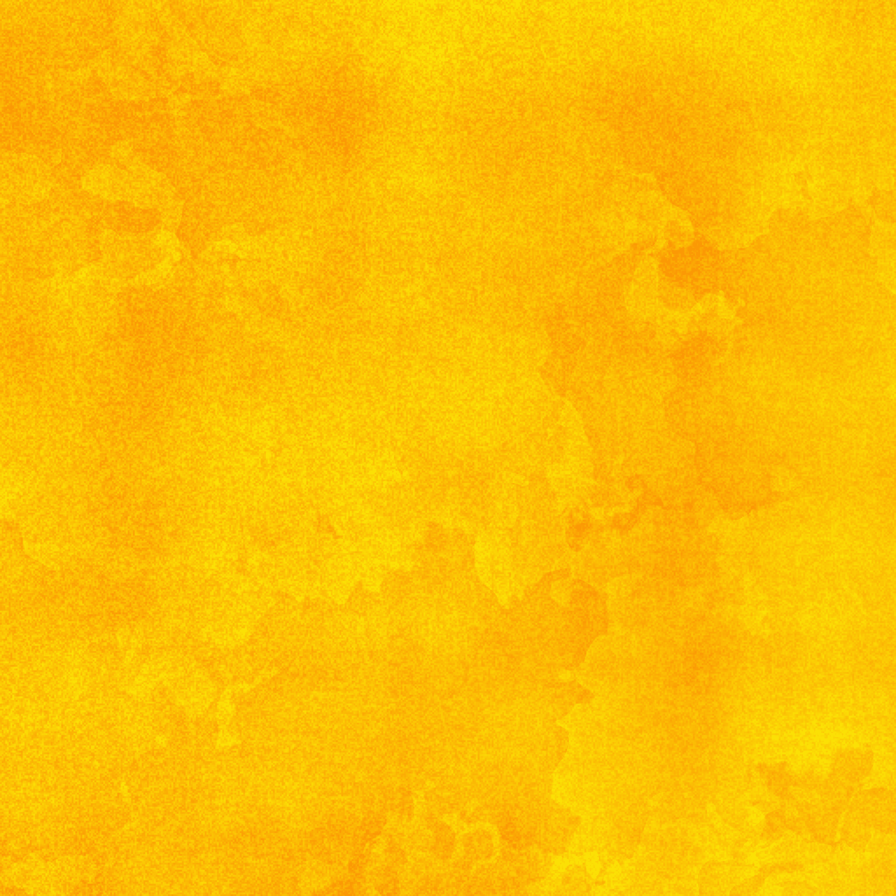
Reproduce this texture procedurally as a WebGL 2 fragment shader.

```glsl
#version 300 es
precision highp float;

uniform vec2 u_resolution;
out vec4 fragColor;

// Integer hash of a lattice point, 0..1
float hash(vec2 cell, uint seed) {
    uvec2 q = uvec2(ivec2(cell) + 4096);
    uint h = q.x * 1597334677u ^ q.y * 3812015801u ^ seed * 2654435769u;
    h = (h ^ (h >> 16)) * 2146121005u;
    h = (h ^ (h >> 15)) * 2221713035u;
    return float((h ^ (h >> 16)) >> 8) / 16777216.0;
}

// Smooth value noise, 0..1
float noise(vec2 p, uint seed) {
    vec2 cell = floor(p);
    vec2 t = fract(p);
    t = t * t * (3.0 - 2.0 * t);
    float low = mix(hash(cell, seed), hash(cell + vec2(1, 0), seed), t.x);
    float high = mix(hash(cell + vec2(0, 1), seed), hash(cell + vec2(1, 1), seed), t.x);
    return mix(low, high, t.y);
}

float fbm(vec2 p, int octaves, uint seed) {
    float sum = 0.0;
    float total = 0.0;
    float amplitude = 0.5;
    for (int i = 0; i < octaves; i++) {
        sum += amplitude * noise(p, seed + uint(i));
        total += amplitude;
        amplitude *= 0.55;
        p = p * 2.03 + vec2(3.7, 1.9);
    }
    return sum / total;
}

// Ragged stain border: bright inside, dark outside, fading away from the edge
float stain(vec2 uv, float scale, float level, uint seed) {
    vec2 warp = vec2(fbm(uv * 12.0, 3, seed + 20u), fbm(uv * 12.0, 3, seed + 30u)) - 0.5;
    float d = fbm(uv * scale + warp * 0.6, 6, seed) - level;
    float side = 2.0 * smoothstep(-0.012, 0.012, d) - 1.0;
    float presence = noise(uv * 3.2 + 0.4, seed + 40u) + 0.35 * (0.45 - uv.y);
    return side * exp(-9.0 * abs(d)) * smoothstep(0.35, 0.75, presence);
}

// Soft wash bands along both axes
float bands(vec2 uv) {
    float column = fbm(vec2(uv.x * 8.0, uv.y * 1.2), 3, 50u);
    float row = fbm(vec2(uv.x * 1.2, uv.y * 8.0), 3, 60u);
    return column + row - 1.0;
}

// Faint woven threads
float threads(vec2 uv) {
    float warp = noise(uv * vec2(256.0, 24.0), 70u);
    float weft = noise(uv * vec2(24.0, 256.0), 71u);
    return warp + weft - 1.0;
}

// Fine speckle with a slightly coarser companion
float grain(vec2 uv) {
    float fine = noise(uv * 512.0 + 0.5, 80u) - 0.5;
    float coarse = noise(uv * 256.0, 81u) - 0.5;
    return 0.143 * fine + 0.065 * coarse;
}

void main() {
    vec2 uv = gl_FragCoord.xy / u_resolution;

    // Broad uneven dye
    float green = 0.752;
    green += 0.22 * (fbm(uv * 3.6 + 1.3, 5, 90u) - 0.5);
    green += 0.145 * bands(uv);

    // Stains at two sizes
    green += 0.054 * stain(uv, 4.0, 0.53, 100u);
    green += 0.046 * stain(uv, 7.5, 0.56, 200u);

    // Cloth surface, calmer toward the lower right
    float calm = smoothstep(0.2, 1.1, uv.x + 0.5 * (0.5 - uv.y) + 0.3 * (noise(uv * 4.0, 95u) - 0.5));
    green += 0.022 * threads(uv);
    green += grain(uv) * mix(1.2, 0.8, calm);

    fragColor = vec4(0.984, clamp(green, 0.6, 0.88), 0.018, 1.0);
}
```
